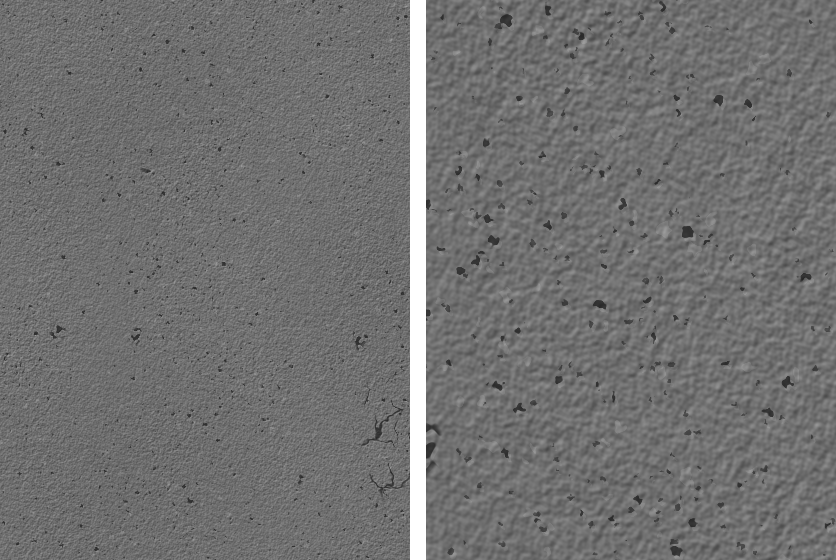
Left, the full canvas; right, a detail of the centre.
Give the GLSL for this texture, as a Shadertoy shader.

```glsl
// Weathered grey concrete: layers of gradient noise lit as a relief from the
// upper left, with scattered pits, pale grit, crumbled cavities and a patch of
// cracks along the borders of warped cells. Units are canvas heights.

const vec2 TO_LIGHT = vec2(-0.55, 0.83);
const float BASE_GREY = 0.434;
const vec2 CRACK_CENTRE = vec2(0.69, 0.22);
const vec2 CRACK_SIZE = vec2(0.062, 0.11);

// Two random values in 0..1 per integer cell
vec2 hash2(vec2 cell, int seed) {
    uvec2 q = uvec2(ivec2(cell) + seed * ivec2(131, 57));
    q = q * 1664525u + 1013904223u;
    for (int i = 0; i < 2; i++) {
        q.x += q.y * 1664525u;
        q.y += q.x * 1664525u;
        q ^= q >> 16u;
    }
    return vec2(q & 0xffffu) / 65535.0;
}

// Gradient noise, about -0.7..0.7
float corner(vec2 cell, vec2 offset, int seed) {
    float angle = 6.2832 * hash2(cell, seed).x;
    return dot(vec2(cos(angle), sin(angle)), offset);
}

float gradientNoise(vec2 p, int seed) {
    vec2 cell = floor(p), f = p - cell, e = vec2(1.0, 0.0);
    vec2 u = f * f * f * (f * (f * 6.0 - 15.0) + 10.0);
    float low = mix(corner(cell, f, seed), corner(cell + e.xy, f - e.xy, seed), u.x);
    float high = mix(corner(cell + e.yx, f - e.yx, seed), corner(cell + e.xx, f - e.xx, seed), u.x);
    return mix(low, high, u.y);
}

vec2 wobble(vec2 p, int seed) {
    return vec2(gradientNoise(p, seed), gradientNoise(p, seed + 1));
}

// Slope of a noise surface towards the light
float relief(vec2 p, float freq, int seed) {
    vec2 q = mat2(0.86, 0.51, -0.51, 0.86) * p * freq;
    vec2 stepToLight = mat2(0.86, 0.51, -0.51, 0.86) * TO_LIGHT * 0.3;
    return gradientNoise(q - stepToLight, seed) - gradientNoise(q + stepToLight, seed);
}

// Coverage of irregular blobs, at most one per cell
float scatter(vec2 p, float freq, float radius, float chance, int seed, float px) {
    vec2 q = p + radius * 1.3 * wobble(p * 0.7 / radius, seed);
    vec2 home = floor(q * freq);
    float cover = 0.0;
    for (int k = 0; k < 9; k++) {
        vec2 cell = home + vec2(k % 3, k / 3) - 1.0;
        vec2 place = hash2(cell, seed), kind = hash2(cell, seed + 9);
        vec2 d = q - (cell + place) / freq;
        d *= mix(vec2(0.8, 1.25), vec2(1.25, 0.8), place.y);
        float r = radius * mix(0.5, 1.2, kind.y * kind.y);
        float blob = 1.0 - smoothstep(-px, px, length(d) - r);
        cover = max(cover, blob * step(kind.x, chance));
    }
    return cover;
}

// Thin broken lines along cell borders, inside one patch
float cracks(vec2 p, float px) {
    vec2 q = (p + 0.022 * wobble(p * 28.0, 41) + 0.006 * wobble(p * 95.0, 43)) * vec2(21.0, 16.0);
    vec2 home = floor(q);
    float nearest = 9.0, second = 9.0;
    for (int k = 0; k < 9; k++) {
        vec2 cell = home + vec2(k % 3, k / 3) - 1.0;
        float d = length(q - cell - hash2(cell, 45));
        second = min(second, max(nearest, d));
        nearest = min(nearest, d);
    }
    float gap = (second - nearest) / 34.0;
    float width = 0.0016 * smoothstep(-0.25, 0.3, gradientNoise(p * 24.0, 47));
    float patchMask = 1.0 - smoothstep(0.8, 1.15, length((p - CRACK_CENTRE) / CRACK_SIZE));
    return patchMask * smoothstep(0.0, 0.0008, width) * (1.0 - smoothstep(-px, px, gap - width));
}

// All dark openings in the surface
float openings(vec2 p, float crowding, float px) {
    float pits = scatter(p, 60.0, 0.0028, mix(0.04, 0.26, crowding), 11, px);
    float pores = 0.75 * scatter(p, 120.0, 0.0016, mix(0.05, 0.2, crowding), 21, px);
    float crumble = smoothstep(0.02, 0.16, gradientNoise(p * 120.0, 33));
    float cavities = crumble * scatter(p, 6.0, 0.015, 0.26, 31, 0.004);
    return max(max(pits, pores), max(cavities, cracks(p, px)));
}

void mainImage(out vec4 fragColor, in vec2 fragCoord) {
    vec2 p = fragCoord / iResolution.y;
    float px = 0.7 / iResolution.y;
    float crowding = smoothstep(-0.3, 0.4, gradientNoise(p * 4.5, 3));
    float roughness = 1.0 + 0.35 * gradientNoise(p * 7.0, 5);

    // Fine sandy grain over faint broad tone
    float grain = 0.085 * relief(p, 330.0, 51) + 0.085 * relief(p, 190.0, 53)
                + 0.035 * relief(p, 90.0, 55) + 0.035 * gradientNoise(p * 260.0, 57);
    float tone = 0.018 * gradientNoise(p * 3.0, 61) + 0.02 * gradientNoise(p * 38.0, 63);
    float grey = BASE_GREY + tone + roughness * grain;

    // Pale grit
    float grit = scatter(p, 65.0, 0.0035, mix(0.04, 0.2, crowding), 71, px);
    grey += 0.065 * grit;

    // Openings in shadow, with lit far rims
    float hole = openings(p, crowding, px);
    float rim = openings(p + 0.0028 * TO_LIGHT, crowding, px);
    grey += 0.06 * max(rim - hole, 0.0);
    grey = mix(grey, 0.16 + 0.3 * grain, 0.85 * hole);

    fragColor = vec4(vec3(clamp(grey, 0.0, 1.0)), 1.0);
}
```
